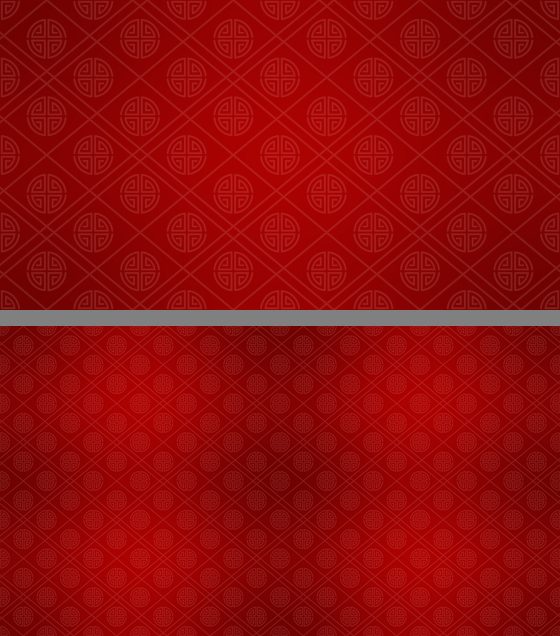
Top: one tile. Bottom: repeated 2 by 2.
A Shadertoy shader for this pattern:

```glsl
// Tone-on-tone red lattice with round fretwork medallions in staggered rows.
// Diagonal rules alternate single and double; each medallion is one quadrant
// mirrored twice. A periodic glow lightens the middle and wraps at the edges.

#define REPEATS vec2(6.0, 4.0)          // even counts keep the rules alternating
#define MEDALLION_RADIUS 0.064          // lengths are fractions of canvas height
#define RULE_WIDTH 0.0060
#define FRET_WIDTH 0.0056
#define DOUBLE_GAP 0.08                 // half spacing of a double rule, in cells
#define RULE_OPACITY 0.125
#define FRET_OPACITY 0.14
#define GLOW_COLOR vec3(0.675, 0.008, 0.008)
#define EDGE_COLOR vec3(0.435, 0.008, 0.008)
#define LINE_COLOR vec3(1.0, 0.88, 0.82)

float segmentDistance(vec2 p, vec2 a, vec2 b) {
    vec2 ab = b - a;
    return length(p - a - ab * clamp(dot(p - a, ab) / dot(ab, ab), 0.0, 1.0));
}

float arcDistance(vec2 p, float radius, float startAngle, float endAngle) {
    float angle = clamp(atan(p.y, p.x), startAngle, endAngle);
    return length(p - radius * vec2(cos(angle), sin(angle)));
}

// Distance to the fretwork of a medallion with unit radius
float medallionDistance(vec2 p) {
    vec2 q = abs(p);
    // Outer arc, leaving gaps on both axes, with its central stem and bar
    float d = arcDistance(q, 0.96, 0.095, 1.476);
    d = min(d, segmentDistance(q, vec2(0.09), vec2(0.09, 0.95)));
    d = min(d, segmentDistance(q, vec2(0.09), vec2(0.74, 0.09)));
    // Inner arc that turns back into a hook
    d = min(d, arcDistance(q, 0.74, 0.122, 1.153));
    d = min(d, segmentDistance(q, vec2(0.30, 0.676), vec2(0.30)));
    return min(d, segmentDistance(q, vec2(0.30), vec2(0.50, 0.30)));
}

// Distance, in cells, to parallel rules alternating double and single
float ruleDistance(float across) {
    float w = abs(mod(across + 0.5, 2.0) - 1.0);
    return min(abs(w - DOUBLE_GAP), 1.0 - w);
}

float strokeCoverage(float d, float width, float pixel) {
    return 1.0 - smoothstep(-0.75 * pixel, 0.75 * pixel, d - 0.5 * width);
}

void mainImage(out vec4 fragColor, in vec2 fragCoord) {
    vec2 centered = fragCoord / iResolution.xy - 0.5;
    vec2 cellSize = vec2(iResolution.x / iResolution.y, 1.0) / REPEATS;
    float pixel = 1.0 / iResolution.y;
    vec2 cell = centered * REPEATS;

    // Background glow, periodic on both axes
    vec2 wave = sin(3.14159 * centered);
    float falloff = dot(wave * wave, vec2(0.69, 0.31));
    vec3 color = mix(GLOW_COLOR, EDGE_COLOR, falloff);

    // Diagonal lattice
    float cellToHeight = 1.0 / length(1.0 / cellSize);
    float rule = min(ruleDistance(cell.x + cell.y), ruleDistance(cell.x - cell.y));
    float ink = RULE_OPACITY * strokeCoverage(rule * cellToHeight, RULE_WIDTH, pixel);

    // Nearest medallion of the two staggered grids
    vec2 cornerOffset = (cell - floor(cell + 0.5)) * cellSize;
    vec2 middleOffset = (fract(cell) - 0.5) * cellSize;
    vec2 nearest = length(cornerOffset) < length(middleOffset) ? cornerOffset : middleOffset;
    float fret = medallionDistance(nearest / MEDALLION_RADIUS) * MEDALLION_RADIUS;
    ink = max(ink, FRET_OPACITY * strokeCoverage(fret, FRET_WIDTH, pixel));

    fragColor = vec4(mix(color, LINE_COLOR, ink), 1.0);
}
```
